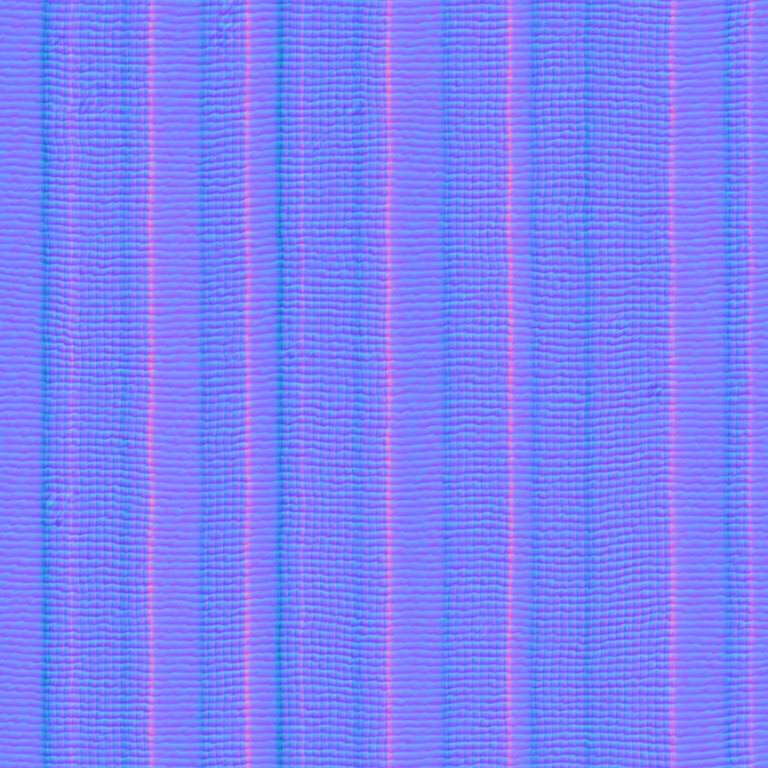
A WebGL 2 fragment shader for this texture map:

```glsl
#version 300 es
precision highp float;
// Tangent-space normal map of a striped rib fabric: raised woven bands between smooth ones.

uniform vec2 u_resolution;
out vec4 fragColor;

const float TAU = 6.28319;
const float ROWS = 96.0;           // horizontal ribs over the canvas
const float THREADS = 96.0;        // vertical threads over the canvas
const float ROW_DEPTH_PLAIN = 0.27;
const float ROW_DEPTH_WOVEN = 0.40;
const float THREAD_DEPTH = 0.54;
const float ROW_SWAY = 0.7;        // bending of the ribs, in rows
const float RISE_WIDTH = 0.0042;
const float FALL_WIDTH = 0.0032;
const float RISE_SLOPE = 0.40;     // blue left edge of a band
const float FALL_SLOPE = 0.48;     // pink right edge of a band
const float PLAIN_LEAN = 0.03;     // sideways tilt of smooth and woven parts
const float WOVEN_LEAN = -0.06;
const float GRAIN_DEPTH = 0.11;
const float SCUFF_DEPTH = 0.22;

// Woven bands: left, right, left edge strength, right edge strength
const int BAND_COUNT = 6;
const vec4 BANDS[BAND_COUNT] = vec4[](
  vec4(0.058, 0.197, 1.10, 1.00), vec4(0.264, 0.323, 0.60, 1.00),
  vec4(0.364, 0.506, 1.00, 1.00), vec4(0.579, 0.664, 0.60, 1.00),
  vec4(0.694, 0.876, 0.60, 0.90), vec4(0.946, 0.977, 0.60, 0.65));

// Seams inside the bands: position, signed slope
const int SEAM_COUNT = 5;
const vec2 SEAMS[SEAM_COUNT] = vec2[](
  vec2(0.094, 0.24), vec2(0.163, -0.24), vec2(0.394, 0.22),
  vec2(0.466, -0.24), vec2(0.766, -0.26));

float hash(vec2 p) {
  return fract(sin(dot(p, vec2(127.1, 311.7))) * 43758.5453);
}

// Value noise from -1 to 1 that wraps across the canvas
float noise(vec2 uv, vec2 cells) {
  vec2 p = uv * cells;
  vec2 i = floor(p);
  vec2 f = fract(p);
  f = f * f * (3.0 - 2.0 * f);
  float a = hash(mod(i, cells));
  float b = hash(mod(i + vec2(1.0, 0.0), cells));
  float c = hash(mod(i + vec2(0.0, 1.0), cells));
  float d = hash(mod(i + 1.0, cells));
  return 2.0 * mix(mix(a, b, f.x), mix(c, d, f.x), f.y) - 1.0;
}

// Normal tilt of rounded ridges with a groove at whole numbers
float ridgeTilt(float phase, float sharpness) {
  float t = TAU * phase;
  return -sin(t) * exp(sharpness * (cos(t) - 1.0));
}

float softLine(float distance, float width) {
  float d = distance / width;
  return exp(-d * d);
}

void main() {
  vec2 uv = gl_FragCoord.xy / u_resolution;
  float x = uv.x + 0.0015 * noise(uv, vec2(6.0, 14.0))
          + 0.0006 * noise(uv, vec2(40.0, 96.0));

  // Band mask and edge slopes
  float woven = 0.0;
  float edgeTilt = 0.0;
  for (int i = 0; i < BAND_COUNT; i++) {
    vec4 band = BANDS[i];
    woven += smoothstep(-0.004, 0.004, x - band.x)
           * smoothstep(-0.004, 0.004, band.y - x);
    float rise = RISE_SLOPE * softLine(x - band.x, RISE_WIDTH)
               + 0.14 * softLine(x - band.x - 0.003, 0.013);
    float fall = FALL_SLOPE * softLine(x - band.y, FALL_WIDTH)
               + 0.16 * softLine(x - band.y, 0.013);
    edgeTilt += fall * band.w - rise * band.z;
  }
  for (int i = 0; i < SEAM_COUNT; i++) {
    edgeTilt += SEAMS[i].y * softLine(x - SEAMS[i].x, 0.0032);
    edgeTilt += 0.3 * SEAMS[i].y * softLine(x - SEAMS[i].x, 0.012);
  }
  edgeTilt *= 0.95 + 0.3 * noise(uv, vec2(48.0, 120.0));

  // Broad lean of the cloth
  float leanTilt = mix(PLAIN_LEAN, WOVEN_LEAN, woven)
                 + 0.05 * noise(uv, vec2(24.0, 3.0));

  // Ribs sway gently, with short slanted steps along them
  vec2 slanted = vec2(uv.x, uv.y - uv.x);
  float sway = ROW_SWAY * noise(uv, vec2(8.0, 5.0))
             + 0.14 * noise(uv, vec2(30.0, 24.0))
             + 0.13 * noise(slanted, vec2(96.0, 110.0));
  float rowPhase = uv.y * ROWS + sway;
  float rowDepth = mix(ROW_DEPTH_PLAIN, ROW_DEPTH_WOVEN, woven);
  rowDepth *= 1.0 + 0.35 * noise(uv, vec2(64.0, 96.0));
  float rowTilt = rowDepth * ridgeTilt(rowPhase, 0.5);

  // Threads swell on each rib, uneven from cell to cell
  float threadPhase = x * THREADS + 0.15 * noise(uv, vec2(20.0, 40.0));
  float swell = 0.72 + 0.28 * cos(TAU * (rowPhase - 0.5));
  float uneven = 1.0 + 0.5 * noise(uv, vec2(96.0, 96.0))
               + 0.25 * noise(uv, vec2(14.0, 7.0));
  float threadTilt = THREAD_DEPTH * woven * swell * uneven
                   * ridgeTilt(threadPhase, 1.4);

  // Slanted fibre grain and a few faint scuffs
  float grain = noise(slanted, vec2(120.0, 170.0))
              + 0.6 * noise(slanted + 0.31, vec2(220.0, 250.0));
  float scuff = woven * smoothstep(0.72, 0.95, noise(uv + 0.37, vec2(18.0, 22.0)));
  vec2 wear = vec2(noise(slanted, vec2(150.0, 190.0)),
                   noise(slanted + 0.5, vec2(160.0, 200.0)));

  vec2 tilt = vec2(edgeTilt + leanTilt + threadTilt, rowTilt);
  tilt += GRAIN_DEPTH * grain * vec2(0.8, -0.7) + SCUFF_DEPTH * scuff * wear;
  vec3 normal = vec3(tilt, sqrt(max(1.0 - dot(tilt, tilt), 0.05)));
  fragColor = vec4(0.5 + 0.5 * normalize(normal), 1.0);
}
```
